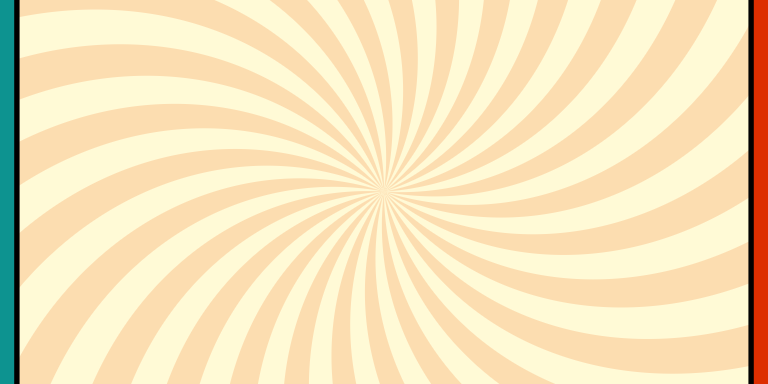
Give the GLSL for this background, as a WebGL 2 fragment shader.

```glsl
#version 300 es
precision highp float;
// Swirling cream and peach sunburst between teal and red side bands edged in black.

uniform vec2 u_resolution;
out vec4 fragColor;

const float TAU = 6.2831853;

// Lengths are in canvas heights.
const vec2 CENTER_OFFSET = vec2(0.0, 0.001);
const float RAY_COUNT = 25.0;
const float SWIRL = 0.71;        // radians of turn per unit of radius
const float BAND_WIDTH = 0.037;  // coloured band at each side
const float FRAME_INNER = 0.051; // inner edge of the black line

const vec3 CREAM = vec3(1.0, 0.98, 0.84);
const vec3 PEACH = vec3(0.99, 0.865, 0.69);
const vec3 TEAL = vec3(0.05, 0.575, 0.565);
const vec3 RED = vec3(0.865, 0.18, 0.0);
const vec3 BLACK = vec3(0.0);

// Coverage of a wave below zero, softened over one pixel.
float softBelow(float value, float pixelSpan) {
    return clamp(0.5 - value / pixelSpan, 0.0, 1.0);
}

// Peach coverage of the spiral rays, with angle measured clockwise from up.
float swirlRays(vec2 p, float pixel) {
    float radius = max(length(p), 0.0001);
    float angle = atan(p.x, p.y + 0.000001);
    float phase = RAY_COUNT * (angle + SWIRL * radius);
    float slope = RAY_COUNT * length(vec2(1.0 / radius, SWIRL));
    return softBelow(sin(phase), slope * pixel);
}

void main() {
    float pixel = 1.0 / u_resolution.y;
    vec2 uv = gl_FragCoord.xy * pixel;
    float width = u_resolution.x * pixel;

    // Sunburst
    vec2 p = uv - vec2(0.5 * width, 0.5) - CENTER_OFFSET;
    vec3 color = mix(CREAM, PEACH, swirlRays(p, pixel));

    // Side bands and their black lines
    float sideDistance = min(uv.x, width - uv.x);
    vec3 bandColor = uv.x < 0.5 * width ? TEAL : RED;
    color = mix(color, BLACK, softBelow(sideDistance - FRAME_INNER, pixel));
    color = mix(color, bandColor, softBelow(sideDistance - BAND_WIDTH, pixel));

    fragColor = vec4(color, 1.0);
}
```
